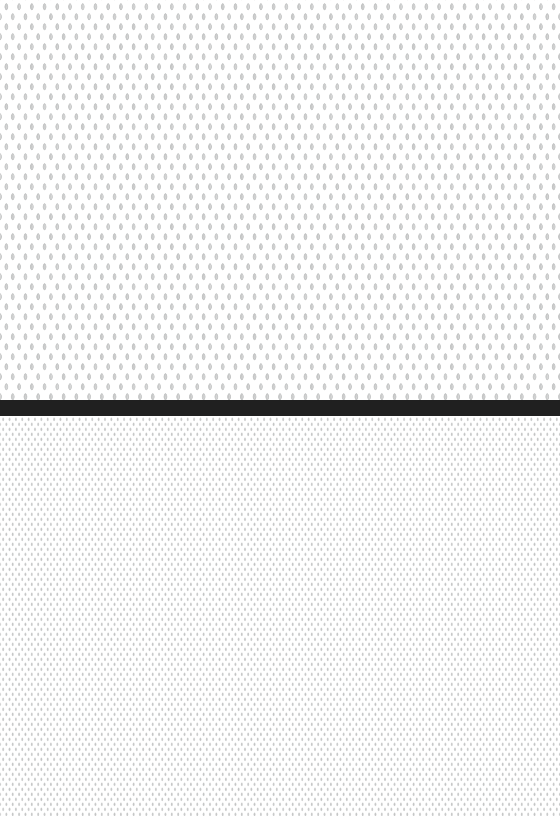
Top, the tile; bottom, the same tile 2 across and 2 down.
Write a Shadertoy shader that draws this pattern.

```glsl
// Staggered rows of small pale grey seed-shaped dots on white, seamlessly tiling.
#define COLUMNS 44.0
#define ROWS 40.0             // even, so the stagger wraps
#define TOP_OFFSET 0.676      // centre of the first row, in row heights
#define SEED_HALF vec2(0.180, 0.342)  // half size, in row heights
#define TAPER 0.22            // how much the tips narrow
#define PAPER vec3(1.0)
#define SEED_GREY vec3(0.785, 0.79, 0.79)
#define SEED_LIGHT vec3(0.87)
#define RIM_SHADE 0.05
#define TONE_VARIATION 0.025

float hash(vec2 p) {
    vec3 h = fract(p.xyx * vec3(0.1031, 0.1030, 0.0973));
    h += dot(h, h.yzx + 33.33);
    return fract((h.x + h.y) * h.z);
}

// Approximate distance to an ellipse with narrowed tips.
float seedDistance(vec2 p) {
    vec2 q = p / SEED_HALF;
    q.x *= 1.0 + TAPER * q.y * q.y;
    float k = length(q);
    return k * (k - 1.0) / max(length(q / SEED_HALF), 1e-4);
}

// Grey body with a darker rim, a pale off-centre streak and fine mottling.
vec3 seedColour(vec2 p, float dist, vec2 id) {
    vec2 q = p / SEED_HALF;
    float streak = exp(-pow((q.x - 0.2 - 0.15 * q.y) / 0.3, 2.0));
    streak *= 1.0 - smoothstep(0.3, 0.85, abs(q.y));
    float rim = smoothstep(-0.07, 0.0, dist);
    float tone = hash(id) - 0.5;
    float mottle = sin(q.y * 7.0 + 6.2832 * hash(id + 71.0)) * cos(q.x * 4.0);
    vec3 colour = mix(SEED_GREY, SEED_LIGHT, 0.6 * streak);
    return colour - RIM_SHADE * rim + TONE_VARIATION * (tone + 0.4 * mottle);
}

void mainImage(out vec4 fragColor, in vec2 fragCoord) {
    vec2 uv = fragCoord / iResolution.xy;

    // Staggered grid, rows counted from the top
    float down = (1.0 - uv.y) * ROWS - TOP_OFFSET;
    float row = floor(down + 0.5);
    float stagger = 0.5 * (1.0 - mod(row, 2.0));
    float across = uv.x * COLUMNS - stagger;
    float column = floor(across + 0.5);
    vec2 id = mod(vec2(column, row), vec2(COLUMNS, ROWS));

    // Local position in row heights
    float cellAspect = iResolution.x / iResolution.y * ROWS / COLUMNS;
    vec2 p = vec2((across - column) * cellAspect, row - down);

    // Smoothed seed over paper
    float pixel = ROWS / iResolution.y;
    float dist = seedDistance(p);
    float cover = 1.0 - smoothstep(-0.6 * pixel, 0.6 * pixel, dist);
    fragColor = vec4(mix(PAPER, seedColour(p, dist, id), cover), 1.0);
}
```
